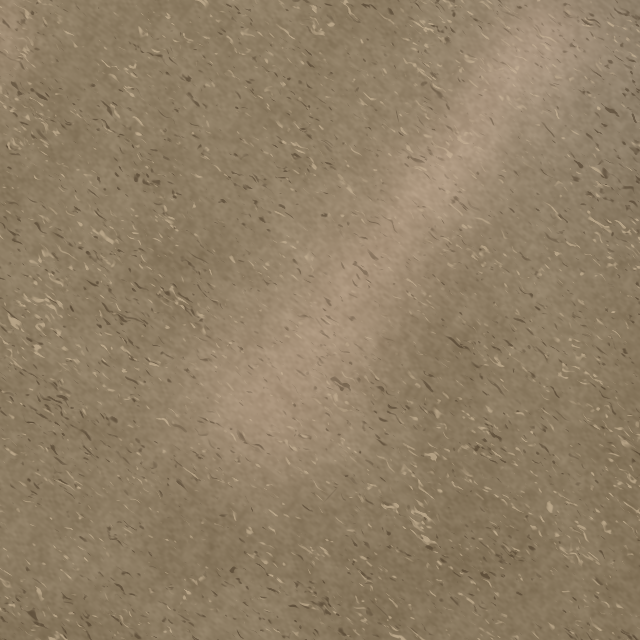
Reproduce this texture procedurally as a WebGL 2 fragment shader.

```glsl
#version 300 es
precision highp float;

#define BASE_COLOR vec3(0.540, 0.476, 0.376)
#define GLARE_TINT vec3(0.108, 0.090, 0.094)
#define DARK_FLECK vec3(0.29, 0.23, 0.16)
#define LIGHT_FLECK vec3(0.80, 0.72, 0.60)
#define STREAK_ANGLE -0.64
#define FLECK_CELL 0.040
#define GRAIN 0.050
#define MOTTLE 0.080
#define SCRATCH_CELL 0.21

uniform vec2 u_resolution;
out vec4 fragColor;

vec3 hash3(vec2 p) {
    vec3 q = fract(vec3(p.xyx) * vec3(0.1031, 0.1030, 0.0973));
    q += dot(q, q.yxz + 33.33);
    return fract((q.xxy + q.yzz) * q.zyx);
}

float noise(vec2 p) {
    vec2 i = floor(p), f = fract(p);
    f = f * f * (3.0 - 2.0 * f);
    float low = mix(hash3(i).x, hash3(i + vec2(1, 0)).x, f.x);
    float high = mix(hash3(i + vec2(0, 1)).x, hash3(i + vec2(1, 1)).x, f.x);
    return mix(low, high, f.y);
}

float fbm(vec2 p) {
    float sum = 0.0, amp = 0.5;
    for (int i = 0; i < 4; i++) {
        sum += amp * noise(p);
        p = p * 2.03 + 17.3;
        amp *= 0.5;
    }
    return sum / 0.9375;
}

vec2 rotate(vec2 p, float a) {
    float c = cos(a), s = sin(a);
    return vec2(c * p.x + s * p.y, c * p.y - s * p.x);
}

float segmentDistance(vec2 p, vec2 a, vec2 b) {
    vec2 ab = b - a;
    return length(p - a - ab * clamp(dot(p - a, ab) / dot(ab, ab), 0.0, 1.0));
}

// Tapered slivers scattered on a grid: x = dark coverage, y = light coverage
vec2 flecks(vec2 p, float cell, float seed, float chance, float halfLength,
            float halfWidth, float spread, float lightShare) {
    vec2 id = floor(p / cell), cover = vec2(0);
    float soft = max(0.0012, 0.7 / u_resolution.y);
    for (int y = -1; y <= 1; y++)
    for (int x = -1; x <= 1; x++) {
        vec2 c = id + vec2(x, y) + seed;
        vec3 r = hash3(c), s = hash3(c + 71.7);
        vec2 center = (c - seed + r.xy) * cell;
        float present = step(r.z, chance * smoothstep(0.25, 0.65, noise(center * 9.0 + seed)));
        vec2 q = rotate(p - center, (s.x - 0.5) * spread);
        float len = halfLength * mix(0.3, 1.0, s.y * s.y);
        float taper = 1.0 - smoothstep(0.3, 1.0, abs(q.x) / len);
        float width = halfWidth * mix(0.4, 1.0, r.z / chance) * taper;
        float body = (1.0 - smoothstep(-soft, soft, abs(q.y) - width)) * taper;
        float amount = present * body * mix(0.35, 1.0, fract(s.y * 7.0 + r.x));
        cover = max(cover, s.z < lightShare ? vec2(0, amount) : vec2(amount, 0));
    }
    return cover;
}

// Ragged broken streaks that gather in loose clusters
float streaks(vec2 q, float seed) {
    float cluster = noise(q * vec2(11.0, 17.0) + seed);
    float ridge = 0.65 * noise(q * vec2(62.0, 190.0) + seed)
                + 0.35 * noise(q * vec2(150.0, 330.0) + seed);
    return smoothstep(0.0, 0.2, ridge - mix(0.86, 0.62, cluster));
}

// Broad soft reflection along a diagonal, and one in the upper left corner
float glare(vec2 p) {
    vec2 start = vec2(0.42, 0.37), end = vec2(0.86, 0.95);
    float band = segmentDistance(p, start, end);
    float along = dot(p - start, normalize(end - start));
    float width = mix(0.122, 0.075, smoothstep(0.0, 0.6, along));
    float corner = length((p - vec2(0.0, 0.96)) * vec2(1.0, 0.6));
    return 0.85 * exp(-band * band / (width * width))
         + 0.30 * exp(-band * 5.0) + 0.70 * exp(-corner * corner / 0.0036);
}

void main() {
    vec2 p = gl_FragCoord.xy / u_resolution.y;
    vec2 q = rotate(p, STREAK_ANGLE);
    vec2 warped = q + 0.008 * (vec2(noise(q * 70.0), noise(q * 70.0 + 40.0)) - 0.5);

    // Ground: slow shading, cloudy mottling and reflected light
    float shine = glare(p + 0.07 * (vec2(fbm(p * 9.0), fbm(p * 9.0 + 30.0)) - 0.5));
    vec3 color = BASE_COLOR + 0.028 * (p.y - 0.4);
    color += vec3(-0.008, 0.0, 0.016) * smoothstep(0.5, 1.1, p.x) * smoothstep(0.4, 0.9, p.y);
    color += MOTTLE * (fbm(p * 7.0) - 0.5);
    color += GLARE_TINT * shine;

    // Fine grain, partly even and partly drawn out along the streaks
    color += GRAIN * (noise(q * vec2(150.0, 240.0)) - 0.5);
    color += GRAIN * (fbm(p * 60.0) - 0.5);
    color += GRAIN * 0.8 * (fbm(q * vec2(40.0, 80.0)) - 0.5);

    // Flecks of several sizes with ragged edges
    vec2 cover = flecks(warped, FLECK_CELL, 11.0, 0.6, 0.034, 0.0024, 0.4, 0.42);
    cover = max(cover, flecks(warped, FLECK_CELL * 0.55, 37.0, 0.6, 0.016, 0.0020, 0.6, 0.5));
    cover *= smoothstep(0.2, 0.6, noise(q * vec2(140.0, 280.0) + 9.0));
    cover = max(cover, 0.85 * vec2(streaks(warped, 21.0), streaks(warped, 63.0)));
    cover *= 1.0 - 0.4 * min(shine, 1.0);

    // Rare thin scratches at stray angles
    vec2 scratch = flecks(p, SCRATCH_CELL, 5.0, 0.3, 0.045, 0.0010, 3.1, 0.0);
    cover.x = max(cover.x, 0.75 * scratch.x);

    color = mix(color, DARK_FLECK, 0.70 * cover.x);
    color = mix(color, LIGHT_FLECK + 0.04 * shine, 0.78 * cover.y);
    fragColor = vec4(clamp(color, 0.0, 1.0), 1.0);
}
```
